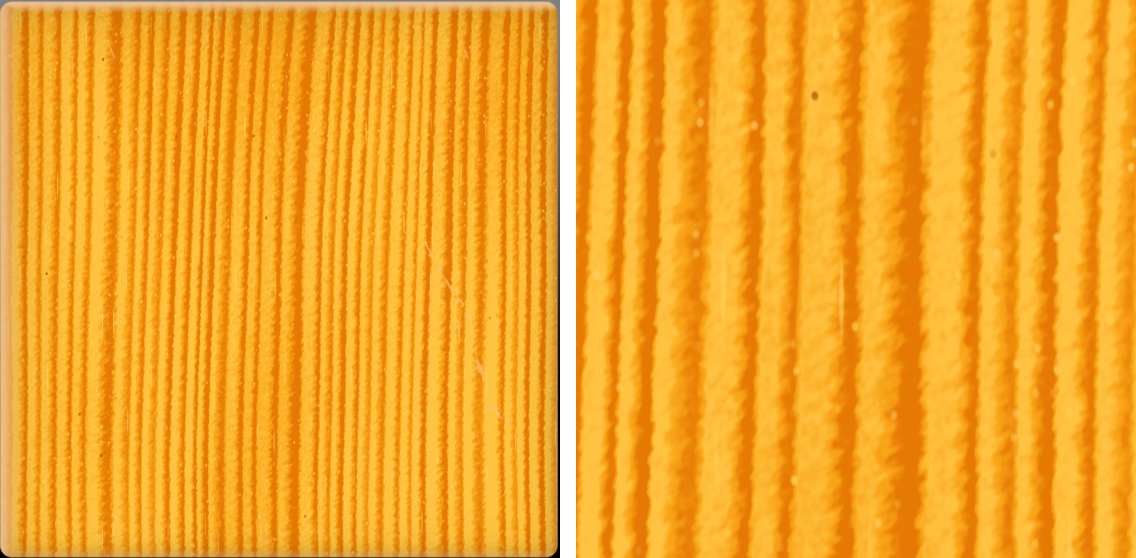
Left: the whole. Right: its middle third, enlarged.
A WebGL 1 fragment shader for this texture:

```glsl
precision highp float;
// Glossy pine tile: upright growth rings, fine fibres, pale scratches and a bevelled rim.

uniform vec2 u_resolution;

#define RINGS 36.0          // growth rings across the tile
#define SPACING_SWING 0.45  // how far rings crowd and spread
#define BEND 0.034          // lean of the rings near the top
#define GRAIN 0.34          // roughness of the ring edges
#define CORNER 0.022        // corner radius
#define LIGHT_WOOD vec3(1.00, 0.765, 0.26)
#define MID_WOOD vec3(0.975, 0.64, 0.09)
#define DARK_WOOD vec3(0.90, 0.475, 0.01)
#define PALE_RIM vec3(0.93, 0.76, 0.58)
#define SCRATCH vec3(0.98, 0.76, 0.46)

float hash(vec2 p) {
  return fract(sin(dot(p, vec2(127.1, 311.7))) * 43758.5453);
}

float cornerSlope(vec2 cell, vec2 corner, vec2 f) {
  float a = 6.2832 * hash(cell + corner);
  return dot(vec2(cos(a), sin(a)), f - corner);
}

// Gradient noise, about -0.6 to 0.6
float noise(vec2 p) {
  vec2 i = floor(p), f = fract(p);
  vec2 w = f * f * f * (f * (f * 6.0 - 15.0) + 10.0);
  vec2 e = vec2(1.0, 0.0);
  return mix(mix(cornerSlope(i, e.yy, f), cornerSlope(i, e.xy, f), w.x),
             mix(cornerSlope(i, e.yx, f), cornerSlope(i, e.xx, f), w.x), w.y);
}

float segment(vec2 p, vec2 a, vec2 b) {
  vec2 d = b - a;
  return length(p - a - d * clamp(dot(p - a, d) / dot(d, d), 0.0, 1.0));
}

// Small upright marks, one at random in some cells of a grid
float flecks(vec2 uv, vec2 grid, vec2 size, float chance) {
  vec2 cell = floor(uv * grid);
  vec2 spot = vec2(hash(cell + 3.1), hash(cell + 7.7)) * 0.4 + 0.3;
  vec2 d = (uv - (cell + spot) / grid) / size;
  float present = step(hash(cell + 19.3), chance) * hash(cell + 5.9);
  return present * (1.0 - smoothstep(0.3, 1.0, length(d)));
}

// Darkness of the growth rings: slow rise, quicker fall
float rings(vec2 uv, float fibre) {
  float x = uv.x - BEND * uv.y * uv.y * sin(3.1416 * uv.x);
  x += 0.006 * noise(uv * vec2(5.0, 2.5));
  float phase = RINGS * x + SPACING_SWING * sin(18.85 * x);
  phase += 0.55 * noise(vec2(x * 17.0, 4.3)) + GRAIN * 0.35 * fibre;
  float id = floor(phase), f = fract(phase);
  float start = mix(0.12, 0.4, hash(vec2(id, 2.0)));
  float late = smoothstep(start, 0.77, f) * (1.0 - smoothstep(0.8, 1.0, f));
  return late * mix(0.65, 1.1, hash(vec2(id, 9.0)));
}

vec3 wood(vec2 uv) {
  // Slanted fibres at two scales
  vec2 slant = vec2(uv.x, uv.y - 0.45 * uv.x);
  float fibre = noise(slant * vec2(75.0, 110.0)) + 0.6 * noise(slant * vec2(190.0, 230.0));
  float fine = noise(uv * vec2(260.0, 150.0));
  float broad = noise(uv * vec2(6.0, 2.0) + 11.0);

  float tone = rings(uv, fibre) + 0.16 * fibre + 0.12 * fine + 0.22 * broad;
  tone += 0.12 * exp(-pow((uv.x - 0.5) / 0.14, 2.0));
  tone += 0.16 * smoothstep(0.5, 1.0, uv.y) + 0.04;
  vec3 color = mix(LIGHT_WOOD, MID_WOOD, smoothstep(0.0, 0.5, tone));
  color = mix(color, DARK_WOOD, smoothstep(0.45, 1.05, tone));

  // Resin streaks, bright specks and a few dark ones
  float streak = flecks(uv, vec2(42.0, 11.0), vec2(0.0022, 0.032), 0.28);
  float speck = flecks(uv, vec2(85.0, 75.0), vec2(0.003, 0.004), 0.16);
  float pit = flecks(uv + 0.37, vec2(30.0, 28.0), vec2(0.003, 0.004), 0.03);
  color = mix(color, vec3(1.0, 0.83, 0.40), 0.65 * max(streak, speck));
  return mix(color, vec3(0.68, 0.32, 0.02), 0.8 * pit);
}

// Ragged diagonal scratch and two scuffs
float wear(vec2 uv) {
  vec2 p = uv + 0.009 * vec2(noise(uv * 65.0), noise(uv * 65.0 + 31.0));
  float d = segment(p, vec2(0.75, 0.575), vec2(0.838, 0.43));
  d = min(d, segment(p, vec2(0.838, 0.43), vec2(0.876, 0.27)));
  d = min(d, segment(p, vec2(0.876, 0.27), vec2(0.94, 0.215)));
  d = min(d, segment(p, vec2(0.825, 0.925), vec2(0.853, 0.845)) + 0.001);
  d = min(d, segment(p, vec2(0.19, 0.925), vec2(0.204, 0.90)) + 0.001);
  float broken = smoothstep(-0.3, 0.2, noise(uv * 48.0 + 5.0));
  return (1.0 - smoothstep(0.0007, 0.0038, d)) * broken;
}

void main() {
  vec2 uv = gl_FragCoord.xy / u_resolution;
  float pixel = 1.0 / min(u_resolution.x, u_resolution.y);
  vec3 color = mix(wood(uv), SCRATCH, 0.75 * wear(uv));

  // Rim: soft shade inside, pale gloss at left and top, shadow at right and bottom
  float left = uv.x, right = 1.0 - uv.x, top = 1.0 - uv.y, bottom = uv.y;
  color *= 1.0 - 0.13 * exp(-left / 0.035) - 0.13 * exp(-top / 0.04);
  color *= 1.0 - 0.22 * exp(-right / 0.018) - 0.24 * exp(-bottom / 0.016);
  float gloss = max(0.8 * (1.0 - smoothstep(0.004, 0.038, left)),
                    0.95 * (1.0 - smoothstep(0.005, 0.026, top)));
  gloss = max(gloss, 0.3 * (1.0 - smoothstep(0.004, 0.018, min(right, bottom))));
  color = mix(color, PALE_RIM, gloss);

  // Rounded outline over a grey to black surround
  vec2 q = abs(uv - vec2(0.498, 0.499)) - vec2(0.498, 0.498) + CORNER;
  float outline = length(max(q, 0.0)) + min(max(q.x, q.y), 0.0) - CORNER;
  vec3 surround = vec3(0.5 * smoothstep(0.2, 1.0, uv.y));
  color = mix(color, surround, smoothstep(-pixel, pixel, outline));
  gl_FragColor = vec4(color, 1.0);
}
```
